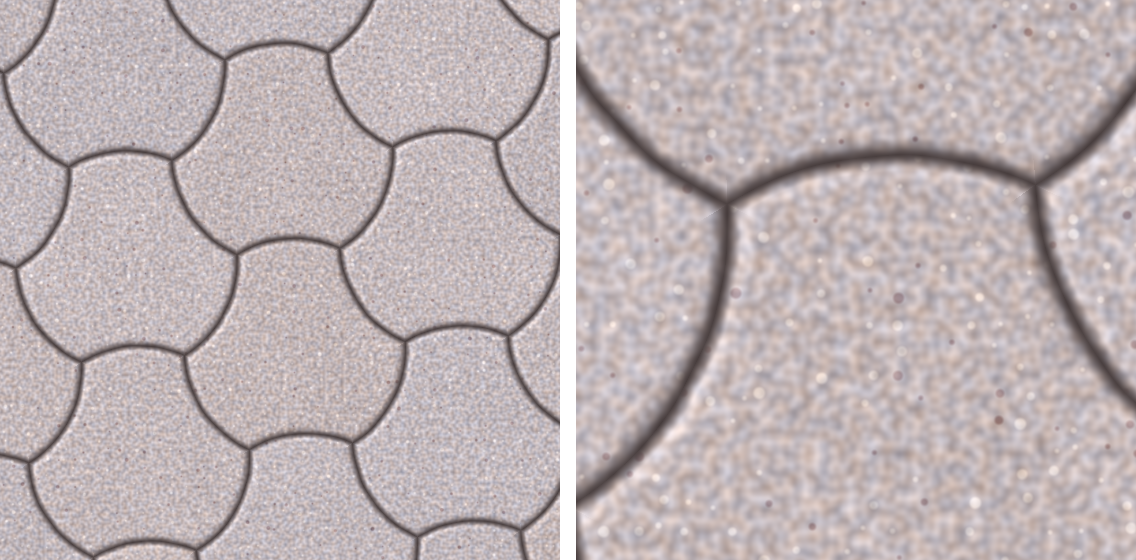
Left: the whole. Right: its middle third, enlarged.
This pattern is drawn by a Shadertoy shader. Its source:

```glsl
#define STEP_DOWN vec2(0.0221, -0.3483)
#define STEP_SIDE vec2(0.3001, -0.1563)
#define FIRST_CENTER vec2(0.5043, 0.7253)
#define TILE_RADIUS 0.1974
#define JOINT_REACH 0.0100
#define JOINT_COLOR vec3(0.28, 0.24, 0.24)
#define STONE_COLOR vec3(0.765, 0.722, 0.732)
#define LIGHT_DIR vec2(-0.8, 0.6)
#define GRAIN_SCALE 150.0
#define GRAIN_AMOUNT 0.17
#define CHIP_SCALE 64.0
#define WOBBLE 0.0016

struct Tile {
    float depth;   // distance to the nearest joint
    vec2 outward;  // direction towards that joint
    vec2 id;
};

vec2 hash2(vec2 p) {
    vec3 q = fract(p.xyx * vec3(0.1031, 0.1030, 0.0973));
    q += dot(q, q.yzx + 33.33);
    return fract((q.xx + q.yz) * q.zy);
}

float cornerSlope(vec2 cell, vec2 corner, vec2 f) {
    float angle = 6.2832 * hash2(cell + corner).x;
    return dot(vec2(cos(angle), sin(angle)), f - corner);
}

float gradientNoise(vec2 p) {
    vec2 cell = floor(p), f = p - cell;
    vec2 w = f * f * f * (f * (f * 6.0 - 15.0) + 10.0);
    vec2 e = vec2(0.0, 1.0);
    return mix(mix(cornerSlope(cell, e.xx, f), cornerSlope(cell, e.yx, f), w.x),
               mix(cornerSlope(cell, e.xy, f), cornerSlope(cell, e.yy, f), w.x), w.y);
}

// Each tile is a disc with three neighbouring discs cut out of it
Tile findTile(vec2 p) {
    vec2 cuts[3] = vec2[3](STEP_DOWN, STEP_SIDE - STEP_DOWN, -STEP_SIDE);
    mat2 lattice = mat2(STEP_DOWN, STEP_SIDE);
    vec2 nearest = round(inverse(lattice) * (p - FIRST_CENTER));
    Tile best = Tile(-1.0, vec2(0.0), nearest);
    for (int j = -1; j <= 1; j++)
    for (int i = -1; i <= 1; i++) {
        vec2 id = nearest + vec2(i, j);
        vec2 local = p - FIRST_CENTER - lattice * id;
        float r = length(local);
        Tile tile = Tile(TILE_RADIUS - r, local / max(r, 1e-4), id);
        for (int k = 0; k < 3; k++) {
            vec2 toCut = cuts[k] - local;
            float gap = length(toCut) - TILE_RADIUS;
            if (gap < tile.depth) {
                tile.depth = gap;
                tile.outward = normalize(toCut);
            }
        }
        if (tile.depth > best.depth) best = tile;
    }
    return best;
}

// Sparse aggregate: pale and rust-brown flecks
vec3 chips(vec2 p, float pixel) {
    vec2 cell = floor(p * CHIP_SCALE);
    vec2 kind = hash2(cell + 71.0);
    vec2 center = (cell + 0.25 + 0.5 * hash2(cell + 13.0)) / CHIP_SCALE;
    float radius = mix(0.0012, 0.0034, kind.y * kind.y);
    float soft = 0.0008 + pixel;
    float mask = 1.0 - smoothstep(radius - soft, radius + soft, length(p - center));
    vec3 pale = vec3(0.12, 0.12, 0.10) * step(0.72, kind.x);
    vec3 rust = vec3(-0.13, -0.18, -0.18) * step(kind.x, 0.10);
    return mask * (pale + rust);
}

vec3 stoneColor(vec2 p, vec2 id, float pixel) {
    float grain = gradientNoise(p * GRAIN_SCALE)
                + 0.5 * gradientNoise(p * GRAIN_SCALE * 0.53 + 19.0);
    float warmth = gradientNoise(p * GRAIN_SCALE * 0.7 + 47.0);
    float stain = gradientNoise(p * 9.0 + 5.0);
    vec2 shade = hash2(id + 31.0) - 0.5;
    vec3 color = STONE_COLOR + GRAIN_AMOUNT * grain + 0.025 * stain + 0.025 * shade.x;
    color += vec3(1.0, 0.1, -0.9) * (0.06 * warmth + 0.015 * shade.y);
    return color + chips(p, pixel);
}

void mainImage(out vec4 fragColor, in vec2 fragCoord) {
    vec2 p = fragCoord / iResolution.y;
    float pixel = 0.5 / iResolution.y;
    vec2 wobble = vec2(gradientNoise(p * 24.0), gradientNoise(p * 24.0 + 50.0));
    Tile tile = findTile(p + WOBBLE * wobble);
    float facing = dot(tile.outward, LIGHT_DIR);

    // Worn bevel, lit from the upper left
    vec3 color = stoneColor(p, tile.id, pixel);
    float rim = smoothstep(0.004, 0.009, tile.depth)
              * (1.0 - smoothstep(0.010, 0.018, tile.depth));
    color += rim * (0.10 * max(facing, 0.0) + 0.05 * min(facing, 0.0));

    // Soft dark joint, wider on the shaded side
    float reach = JOINT_REACH - 0.0018 * facing + pixel;
    float joint = 1.0 - smoothstep(-0.001 - pixel, reach, tile.depth);
    vec3 grime = JOINT_COLOR + 0.05 * gradientNoise(p * 90.0);
    color = mix(color, grime, joint);

    fragColor = vec4(clamp(color, 0.0, 1.0), 1.0);
}
```
